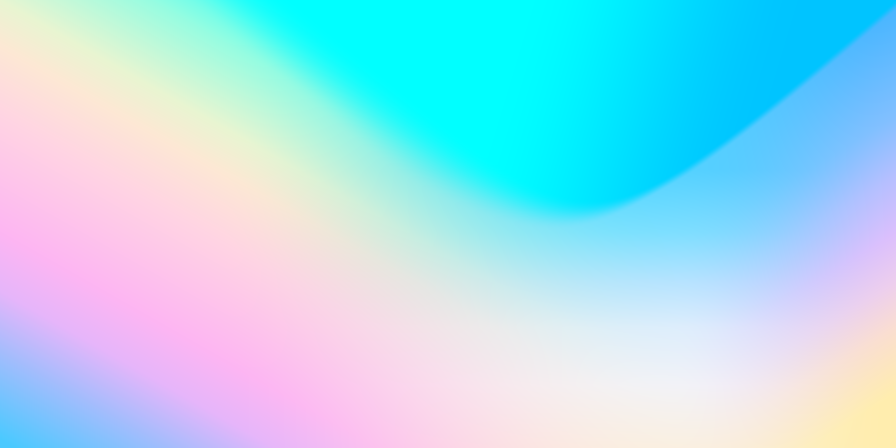
This background is drawn by a WebGL 1 fragment shader. Its source:

```glsl
precision highp float;
uniform vec2 u_resolution;

#define VALLEY_X 0.655
#define VALLEY_DEPTH 0.456
#define VALLEY_SLOPE 1.8
#define VALLEY_ROUND 0.2
#define LEFT_TILT 1.14
#define RIGHT_TILT 1.2
#define SOFT_EDGE 0.17
#define CRISP_EDGE 0.02

// Moves a colour to the next stop while t runs from start to end.
vec3 toStop(vec3 colour, vec3 next, float start, float end, float t) {
  return mix(colour, next, clamp((t - start) / (end - start), 0.0, 1.0));
}

// Aqua, mint, cream, pink and blue bands falling to the right.
vec3 leftBands(float t) {
  vec3 c = vec3(0.10, 1.00, 0.99);
  c = toStop(c, vec3(0.59, 0.99, 0.88), -0.39, -0.19, t);
  c = toStop(c, vec3(0.91, 0.96, 0.82), -0.19, 0.00, t);
  c = toStop(c, vec3(0.99, 0.91, 0.83), 0.00, 0.10, t);
  c = toStop(c, vec3(1.00, 0.83, 0.89), 0.10, 0.26, t);
  c = toStop(c, vec3(0.99, 0.71, 0.95), 0.26, 0.52, t);
  c = toStop(c, vec3(0.90, 0.71, 0.98), 0.52, 0.65, t);
  c = toStop(c, vec3(0.63, 0.74, 0.99), 0.65, 0.79, t);
  return toStop(c, vec3(0.29, 0.79, 1.00), 0.79, 0.98, t);
}

// Sky blue fading down to white and warm ivory.
vec3 middleBands(float t) {
  vec3 c = vec3(0.33, 0.82, 1.00);
  c = toStop(c, vec3(0.50, 0.87, 1.00), 0.38, 0.52, t);
  c = toStop(c, vec3(0.72, 0.89, 1.00), 0.52, 0.63, t);
  c = toStop(c, vec3(0.87, 0.93, 0.99), 0.63, 0.73, t);
  c = toStop(c, vec3(0.95, 0.95, 0.97), 0.73, 0.86, t);
  return toStop(c, vec3(0.98, 0.94, 0.88), 0.86, 1.00, t);
}

// Blue, lilac, peach and yellow bands rising to the right.
vec3 rightBands(float t) {
  vec3 c = vec3(0.27, 0.71, 1.00);
  c = toStop(c, vec3(0.51, 0.75, 1.00), 0.00, 0.26, t);
  c = toStop(c, vec3(0.71, 0.75, 1.00), 0.26, 0.39, t);
  c = toStop(c, vec3(0.86, 0.75, 0.99), 0.39, 0.52, t);
  c = toStop(c, vec3(0.93, 0.81, 0.93), 0.52, 0.63, t);
  c = toStop(c, vec3(0.98, 0.87, 0.82), 0.63, 0.73, t);
  return toStop(c, vec3(1.00, 0.93, 0.68), 0.73, 0.88, t);
}

// Rounded lower border of the cyan area, measured from the top.
float valleyEdge(float x) {
  float side = VALLEY_SLOPE * (x - VALLEY_X);
  float rise = length(vec2(VALLEY_ROUND, side)) - VALLEY_ROUND;
  return VALLEY_DEPTH - rise;
}

void main() {
  vec2 uv = gl_FragCoord.xy / u_resolution;
  float x = uv.x;
  float down = 1.0 - uv.y;

  // Pastel layers, blended from side to side
  float leftShare = 1.0 - smoothstep(0.25, 0.80, x);
  float rightShare = smoothstep(0.75, 1.00, x);
  vec3 pastel = middleBands(down);
  pastel = mix(pastel, leftBands(down - LEFT_TILT * x), leftShare);
  pastel = mix(pastel, rightBands(down - RIGHT_TILT * (1.0 - x)), rightShare);

  // Bright area, shifting from cyan to azure
  float azure = smoothstep(0.58, 0.90, x + 0.15 * down);
  vec3 bright = mix(vec3(0.0, 1.0, 1.0), vec3(0.0, 0.77, 1.0), azure);

  // Border: soft on the left, crisp on the right
  float width = mix(SOFT_EDGE, CRISP_EDGE, smoothstep(0.40, 0.75, x));
  float below = smoothstep(-0.2 * width, width, down - valleyEdge(x));
  gl_FragColor = vec4(mix(bright, pastel, below), 1.0);
}
```
